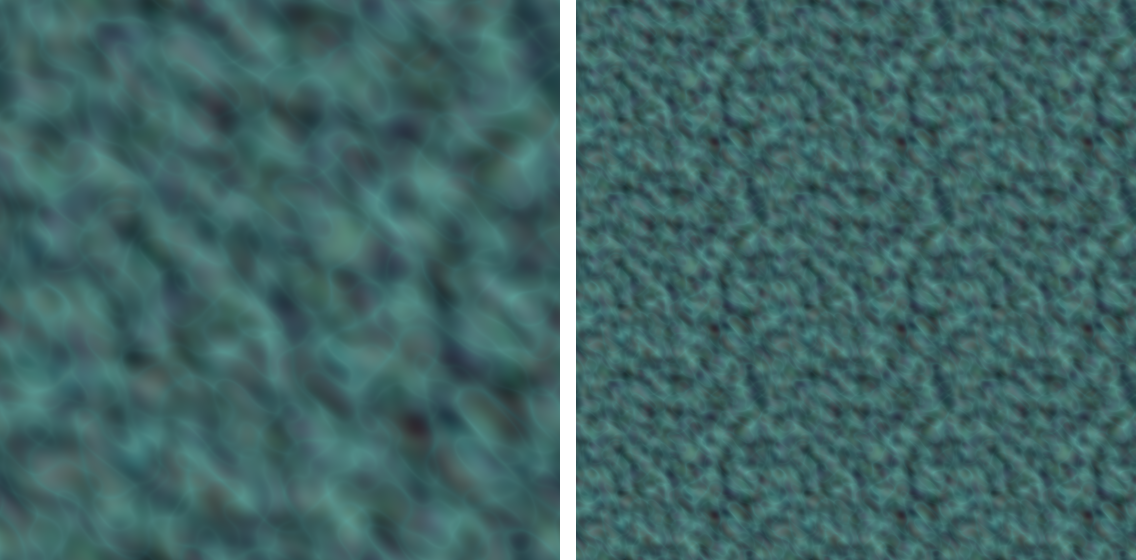
Left, the tile; right, the same tile 3 across and 3 down.
This texture is drawn by a Shadertoy shader. Its source:

```glsl
// Murky teal mineral: soft dark and pale clouds, olive and mauve grains,
// and thin glowing veins along the zero lines of gradient noise.
// The noise lattice is skewed for a diagonal grain and wraps on the canvas.

vec2 hashDirection(vec2 cell, uint seed) {
    uint h = uint(cell.x) * 1597u + uint(cell.y) * 51749u + seed * 7919u;
    h = (h ^ (h >> 15)) * 739981u;
    h = (h ^ (h >> 13)) * 668265u;
    h ^= h >> 16;
    float angle = 6.28319 * float(h & 65535u) / 65536.0;
    return vec2(cos(angle), sin(angle));
}

// Gradient at a lattice corner; corners one canvas apart share the same key
float corner(vec2 cell, vec2 offset, float a, float b, uint seed) {
    vec2 key = vec2(a * cell.x - b * cell.y, a * cell.y - b * cell.x);
    key = floor(mod(key + 0.5, a * a - b * b));
    return dot(hashDirection(key, seed), offset);
}

// Wrapping noise: a + b cells along one diagonal, a - b along the other
float noise(vec2 uv, float a, float b, uint seed) {
    vec2 p = a * uv + b * uv.yx;
    vec2 i = floor(p), f = p - i;
    vec2 s = f * f * f * (f * (f * 6.0 - 15.0) + 10.0);
    vec2 e = vec2(1, 0);
    float low = mix(corner(i, f, a, b, seed),
                    corner(i + e.xy, f - e.xy, a, b, seed), s.x);
    float high = mix(corner(i + e.yx, f - e.yx, a, b, seed),
                     corner(i + e.xx, f - e.xx, a, b, seed), s.x);
    return mix(low, high, s.y);
}

// Soft bright line where the noise crosses zero
float vein(float n) {
    return exp(-9.0 * sqrt(n * n + 0.0004));
}

void mainImage(out vec4 fragColor, in vec2 fragCoord) {
    vec2 uv = fragCoord / iResolution.xy;

    // Gentle bending of the whole field
    uv += 0.014 * vec2(noise(uv, 9.0, 1.0, 1u), noise(uv, 9.0, 1.0, 2u));

    // Light and dark clouds
    float tone = noise(uv, 12.0, 2.0, 3u)
               + 0.35 * noise(uv, 6.0, 1.0, 4u)
               + 0.50 * noise(uv, 21.0, 4.0, 5u);

    // Two generations of veins
    float broadVein = vein(noise(uv, 11.0, 2.0, 6u));
    float fineVein = vein(noise(uv, 16.0, 3.0, 7u));

    // Warm tints inside the grains, fading at the veins
    float inside = (1.0 - broadVein) * (1.0 - 0.6 * fineVein);
    float olive = noise(uv, 10.0, 1.0, 8u);
    float mauve = noise(uv, 13.0, 2.0, 9u);

    vec3 color = vec3(0.238, 0.358, 0.362);
    color += tone * vec3(0.14, 0.23, 0.20);
    color += inside * olive * vec3(0.06, 0.02, -0.06);
    color += inside * mauve * vec3(0.10, -0.03, 0.02);
    color += broadVein * vec3(0.010, 0.060, 0.053);
    color += fineVein * vec3(0.012, 0.045, 0.040);

    fragColor = vec4(color, 1.0);
}
```
